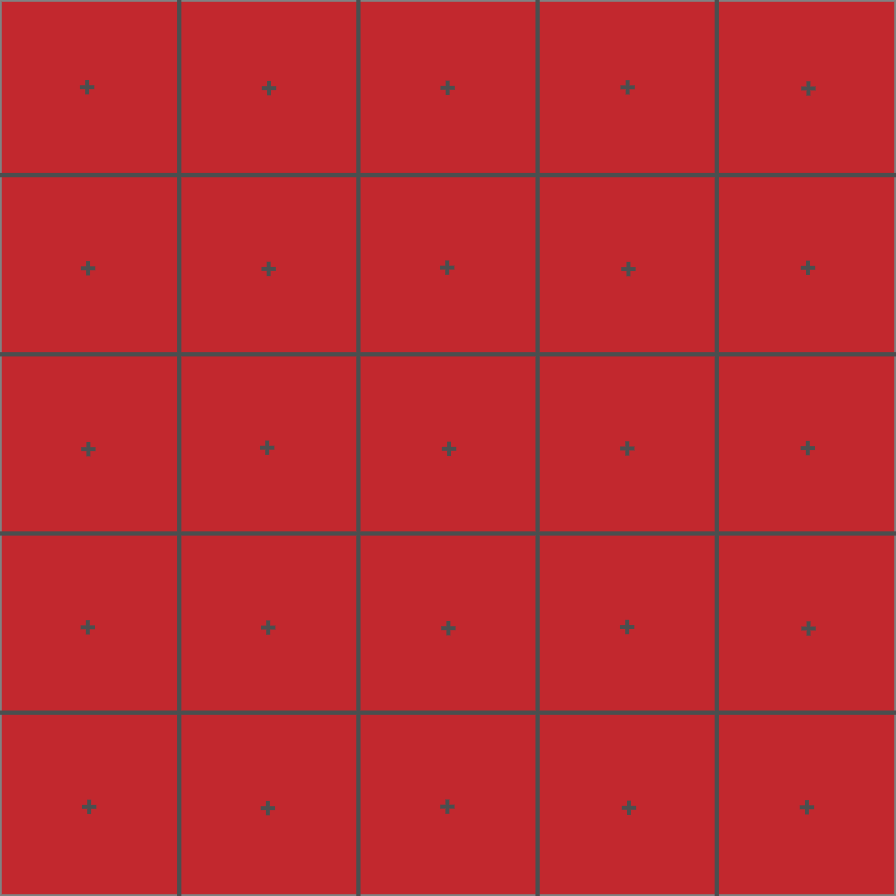
Give the GLSL for this pattern, as a Shadertoy shader.

```glsl
// A five by five grid of plain red tiles with dark grey joints and a pale rim.
// Each tile holds a small plus near its middle, nudged by layered sines;
// all shapes are distance functions, smoothed over one pixel.

const float TILES = 5.0;
const vec3 RED = vec3(0.76, 0.155, 0.18);
const vec3 DARK_GREY = vec3(0.29, 0.31, 0.31);
const vec3 RIM_GREY = vec3(0.50, 0.51, 0.51);

// Share of a pixel covered by a shape at signed distance d
float coverage(float d, float pixel) {
    return clamp(0.5 - d / pixel, 0.0, 1.0);
}

float boxDistance(vec2 p, vec2 halfSize) {
    vec2 q = abs(p) - halfSize;
    return length(max(q, 0.0)) + min(max(q.x, q.y), 0.0);
}

float plusDistance(vec2 p, float halfLength, float halfWidth) {
    vec2 arm = vec2(halfLength, halfWidth);
    return min(boxDistance(p, arm), boxDistance(p, arm.yx));
}

// Distance to the nearest inner joint, leaving out the outer edges
float jointDistance(vec2 uv, vec2 shift, float halfWidth) {
    vec2 p = uv - shift;
    vec2 nearest = clamp(round(p * TILES), 1.0, TILES - 1.0) / TILES;
    vec2 d = abs(p - nearest);
    return min(d.x, d.y) - halfWidth;
}

float rimDistance(vec2 uv, float width) {
    vec2 edge = min(uv, 1.0 - uv);
    return min(edge.x, edge.y) - width;
}

// Small irregular offset for each tile, from layered sines
vec2 wobble(vec2 tile, float amount) {
    vec2 phase = vec2(dot(tile, vec2(2.3, 4.1)), dot(tile, vec2(3.7, 1.9)));
    return amount * (0.6 * sin(phase + 0.8) + 0.4 * sin(phase.yx * 2.7 + 2.1));
}

// Plus centre: tile middle, spread slightly outward from the canvas centre
vec2 plusCentre(vec2 tile, float spread, float amount) {
    vec2 middle = (tile + 0.5) / TILES;
    return 0.5 + (middle - 0.5) * spread + wobble(tile, amount);
}

void mainImage(out vec4 fragColor, in vec2 fragCoord) {
    vec2 uv = fragCoord / iResolution.xy;
    float pixel = 1.0 / min(iResolution.x, iResolution.y);

    // Tile ground and rim
    float rim = coverage(rimDistance(uv, 0.002), pixel);
    vec3 color = mix(RED, RIM_GREY, rim);

    // Joints, the level ones sitting a little high
    float joint = coverage(jointDistance(uv, vec2(0.0, 0.0046), 0.0024), pixel);

    // Centre marks
    vec2 tile = floor(uv * TILES);
    vec2 p = uv - plusCentre(tile, 1.004, 0.0014);
    float mark = coverage(plusDistance(p, 0.008, 0.0022), pixel);

    color = mix(color, DARK_GREY, max(joint, mark));
    fragColor = vec4(color, 1.0);
}
```
